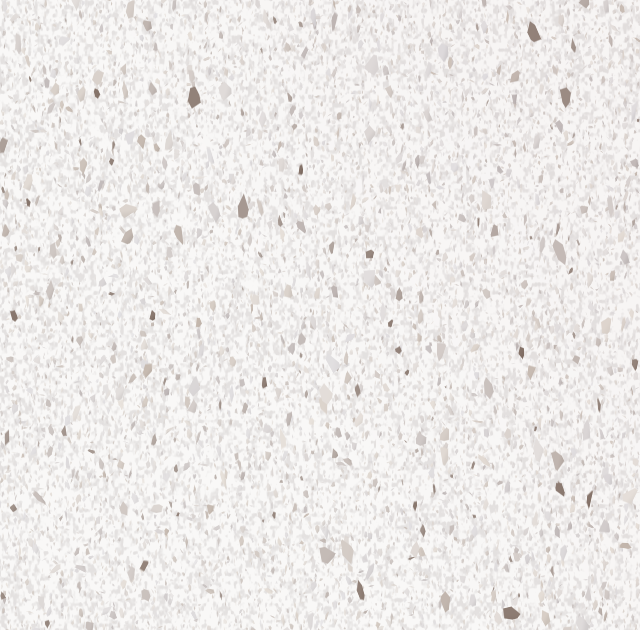
Reproduce this texture procedurally as a Shadertoy shader.

```glsl
// White engineered quartz: fine mottled ground with small upright stone chips.

const vec3 GROUND      = vec3(0.976, 0.973, 0.969);
const vec3 MOTTLE      = vec3(0.894, 0.884, 0.880);
const vec3 CHIP_PALE   = vec3(0.895, 0.880, 0.872);
const vec3 CHIP_MID    = vec3(0.750, 0.712, 0.692);
const vec3 CHIP_DARK   = vec3(0.520, 0.450, 0.410);
const vec3 TINT_WARM   = vec3(0.012, 0.000, -0.020);
const vec3 TINT_COOL   = vec3(-0.012, -0.004, 0.014);
const vec3 BLUSH       = vec3(0.008, 0.014, 0.013); // removed toward the upper right
const vec2 MOTTLE_FREQ = vec2(215.0, 150.0);
const float SOFTNESS   = 0.0017;                    // edge blur in canvas widths
const float TILT       = 0.42;                      // usual lean from vertical
const int   FACETS     = 6;
const float TAU        = 6.2831853;

// Integer hash giving three values from 0 to 1.
vec3 hash3(vec2 cell, float seed) {
    uvec3 v = uvec3(ivec3(vec3(cell, seed)) + 4096);
    v = v * 1664525u + 1013904223u;
    v.x += v.y * v.z; v.y += v.z * v.x; v.z += v.x * v.y;
    v ^= v >> 16u;
    v.x += v.y * v.z; v.y += v.z * v.x; v.z += v.x * v.y;
    return vec3(v >> 8u) / 16777216.0;
}

float valueNoise(vec2 p, float seed) {
    vec2 i = floor(p), f = fract(p);
    f = f * f * (3.0 - 2.0 * f);
    float low  = mix(hash3(i, seed).x, hash3(i + vec2(1, 0), seed).x, f.x);
    float high = mix(hash3(i + vec2(0, 1), seed).x, hash3(i + vec2(1, 1), seed).x, f.x);
    return mix(low, high, f.y);
}

// Convex chip cut by jittered planes, in a space stretched to its half size.
float chipDistance(vec2 p, vec2 halfSize, vec2 cell, float seed) {
    vec2 q = p / halfSize;
    float d = -1.0;
    for (int i = 0; i < FACETS; i++) {
        vec3 h = hash3(cell, seed + 10.0 + float(i));
        float angle = (float(i) + 0.9 * (h.x - 0.5)) * TAU / float(FACETS);
        d = max(d, dot(q, vec2(cos(angle), sin(angle))) - mix(0.5, 1.05, h.y));
    }
    return d * halfSize.x;
}

// One scattered layer; size is the range of half lengths in cells.
vec3 addChips(vec3 color, vec2 uv, float cells, float density, vec2 size,
              float strength, float darkShare, float seed) {
    vec2 p = uv * cells, home = floor(p);
    float blur = max(SOFTNESS, 1.0 / iResolution.x) * cells * 0.5;
    for (int y = -1; y <= 1; y++)
    for (int x = -1; x <= 1; x++) {
        vec2 cell = home + vec2(x, y);
        vec3 place = hash3(cell, seed);
        if (place.z > density) continue;
        vec3 form = hash3(cell, seed + 1.0);
        vec3 look = hash3(cell, seed + 2.0);
        vec3 pose = hash3(cell, seed + 3.0);

        // Most chips stand nearly upright, a few lie at any angle.
        float lean = (pose.x + pose.y - 1.0) * TILT;
        if (pose.z > 0.86) lean = (pose.x - 0.5) * 3.0;
        float c = cos(lean), s = sin(lean);
        vec2 q = mat2(c, -s, s, c) * (p - cell - 0.15 - 0.7 * place.xy);

        float halfLength = mix(size.x, size.y, form.x * form.x);
        vec2 halfSize = halfLength * vec2(mix(0.26, 0.68, form.y), 1.0);
        float cover = 1.0 - smoothstep(-blur, blur, chipDistance(q, halfSize, cell, seed));

        // Tone, tint and a darker lower flank.
        vec3 tone = mix(CHIP_PALE, CHIP_MID, look.x * look.x);
        tone += mix(TINT_COOL, TINT_WARM, look.y);
        if (look.z < darkShare) tone = mix(CHIP_MID, CHIP_DARK, look.x);
        vec2 flank = q / halfSize;
        tone -= 0.055 * form.z * smoothstep(-0.1, 0.8, flank.x * 0.7 - flank.y * 0.6);
        color = mix(color, tone, cover * strength);
    }
    return color;
}

void mainImage(out vec4 fragColor, in vec2 fragCoord) {
    vec2 uv = fragCoord / iResolution.x;

    // Ground with fine, slightly upright mottling.
    float grain = 0.72 * valueNoise(uv * MOTTLE_FREQ, 1.0)
                + 0.28 * valueNoise(uv * MOTTLE_FREQ * 1.7, 2.0);
    float drift = valueNoise(uv * 9.0, 3.0) - 0.5;
    vec3 color = mix(GROUND, MOTTLE, smoothstep(0.42, 0.82, grain + 0.08 * drift));

    // Chips from fine to coarse.
    color = addChips(color, uv, 110.0, 0.55, vec2(0.26, 0.60), 0.70, 0.010, 100.0);
    color = addChips(color, uv,  60.0, 0.42, vec2(0.24, 0.58), 0.90, 0.060, 200.0);
    color = addChips(color, uv,  28.0, 0.34, vec2(0.22, 0.52), 1.00, 0.110, 300.0);

    // Faint blush across the slab.
    color -= BLUSH * smoothstep(0.5, 1.5, uv.x + 0.6 * uv.y);
    fragColor = vec4(clamp(color, 0.0, 1.0), 1.0);
}
```
